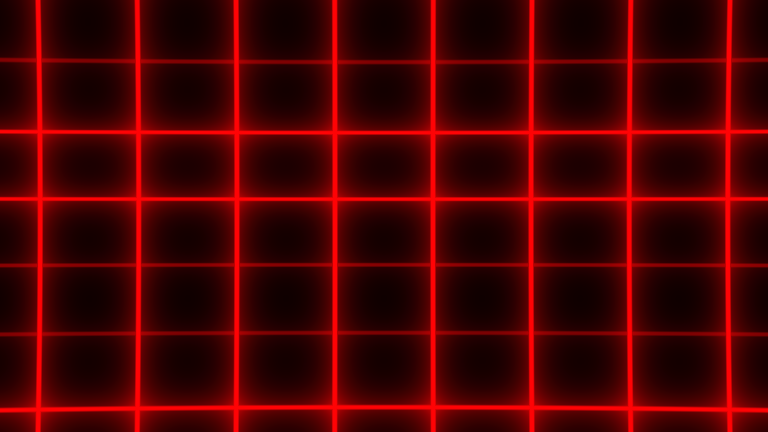
Give the GLSL for this pattern, as a WebGL 1 fragment shader.

```glsl
precision highp float;
// Glowing red neon grid on black, gently bowed, with bright and dim rows in pairs.

uniform vec2 u_resolution;

#define CELL vec2(0.2268, 0.1516)       // grid spacing, in canvas heights
#define OFFSET vec2(0.1134, 0.039)      // position of line zero from the centre
#define HALF_WIDTH vec2(0.0056, 0.0041) // half widths of columns and rows
#define EDGE_SOFTNESS 0.0024
#define GLOW_REACH vec2(0.040, 0.034)
#define GLOW_LEVEL vec2(0.42, 0.38)
#define DIM_GLOW 0.36                   // glow of dim rows relative to bright ones
#define DIM_LINE 0.40                   // core strength of dim rows
#define DIM_VARIATION 0.08
#define BLACK_LEVEL 0.02
#define NEON vec3(1.0, 0.010, 0.018)

float hash(float n) {
  n = fract(n * 0.1031 + 0.37);
  n *= n + 33.33;
  return fract(n * (n + n));
}

// Pincushion bend, stronger vertically.
vec2 bend(vec2 p) {
  vec2 s = p * p;
  return p * (1.0 - vec2(0.004 * s.x + 0.025 * s.y, 0.016 * s.x + 0.31 * s.y));
}

// Two bright rows alternate with two dim rows.
float isBright(float row) {
  return 1.0 - step(1.5, mod(row, 4.0));
}

float rowStrength(float row) {
  float dim = DIM_LINE + DIM_VARIATION * (hash(row) - 0.5);
  return mix(dim, 1.0, isBright(row));
}

float core(float dist, float halfWidth, float softness) {
  return 1.0 - smoothstep(halfWidth - softness, halfWidth + softness, dist);
}

void main() {
  vec2 p = (gl_FragCoord.xy - 0.5 * u_resolution) / u_resolution.y;
  vec2 q = bend(p) - OFFSET;
  vec2 cell = floor(q / CELL);
  float softness = max(EDGE_SOFTNESS, 0.7 / u_resolution.y);

  // Gather cores and halos from the nearest lines on both axes.
  float glow = -BLACK_LEVEL;
  float line = 0.0;
  for (int i = -1; i <= 2; i++) {
    vec2 index = cell + float(i);
    vec2 dist = abs(q - index * CELL);
    vec2 halo = GLOW_LEVEL * exp(-dist / GLOW_REACH);
    glow += halo.x + halo.y * mix(DIM_GLOW, 1.0, isBright(index.y));

    float column = core(dist.x, HALF_WIDTH.x, softness);
    float row = core(dist.y, HALF_WIDTH.y, softness) * rowStrength(index.y);
    line = max(line, max(column, row));
  }

  // Lay the cores over the halo.
  float light = mix(clamp(glow, 0.0, 1.0), 1.0, line);
  gl_FragColor = vec4(NEON * light, 1.0);
}
```
